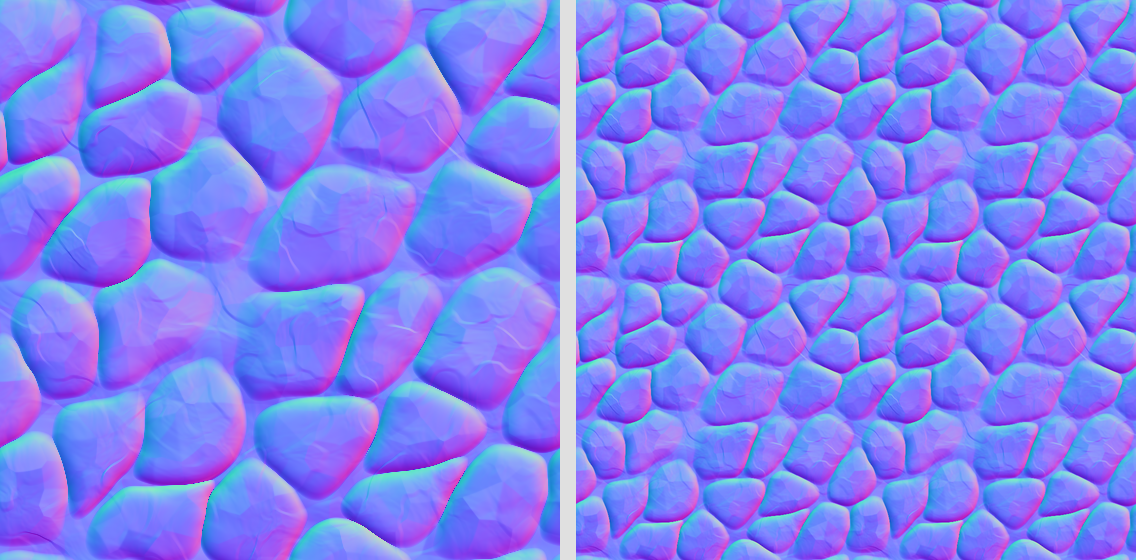
Left: one tile. Right: repeated 2 by 2.
This texture map is drawn by a three.js fragment shader. Its source:

```glsl
// Tangent-space normal map of rounded, chipped cobbles packed over rough ground.
// A wrapped Voronoi height field gives domes with soft rims; its slope is found by
// finite differences, then flat facets and a tilt per stone are added to it.

#define STONES vec2(5.0, 6.0)   // stones across and up, an even number of rows
#define JITTER 0.8              // scatter of the stone centres
#define ROUNDING 0.015          // softness of the stone corners
#define RIM_HEIGHT 0.0145
#define RIM_WIDTH 0.0125
#define DOME 0.9                // curvature of the stone tops
#define GROUND -0.0125          // level of the ground in the gaps
#define FACETS 18.0             // chipped faces per side
#define FACET_TILT 0.27
#define STONE_TILT 0.2
#define LEDGE 0.0018            // height of the cracked steps
#define EPS 0.0012              // step of the finite differences

varying vec2 vUv;

vec2 hash2(vec2 p) {
  vec2 q = vec2(dot(p, vec2(127.1, 311.7)), dot(p, vec2(269.5, 183.3)));
  return fract(sin(q) * 43758.5453);
}

// Gradient noise that wraps after 'period' cells
float corner(vec2 cell, vec2 f, vec2 o, float period) {
  return dot(hash2(mod(cell + o, period) + period) * 2.0 - 1.0, f - o);
}

float noise(vec2 uv, float period) {
  vec2 p = uv * period, i = floor(p), f = fract(p);
  vec2 u = f * f * f * (f * (f * 6.0 - 15.0) + 10.0);
  float low = mix(corner(i, f, vec2(0.0), period), corner(i, f, vec2(1.0, 0.0), period), u.x);
  float high = mix(corner(i, f, vec2(0.0, 1.0), period), corner(i, f, vec2(1.0), period), u.x);
  return mix(low, high, u.y);
}

vec2 warp(vec2 uv, float period, float amount) {
  return uv + amount * vec2(noise(uv, period), noise(uv + 0.37, period));
}

// Offset from uv to the centre of a stone; rows are staggered and the
// metric is squeezed so that stones lean along the rising diagonal
vec2 toStone(vec2 cell, vec2 uv) {
  vec2 j = JITTER * (hash2(mod(cell, STONES) + 3.0) - 0.5);
  j.x += 0.5 * mod(cell.y, 2.0);
  return mat2(1.0, -0.17, -0.17, 1.0) * ((cell + 0.5 + j) / STONES - uv);
}

// Returns height, distance to the rim, and the cell of the stone
vec4 cobbles(vec2 uv) {
  vec2 p = warp(warp(uv, 6.0, 0.045), 19.0, 0.007);
  vec2 home = floor(p * STONES), cell = home, centre = vec2(9.0);
  for (int y = -1; y <= 1; y++)
    for (int x = -2; x <= 1; x++) {
      vec2 c = home + vec2(float(x), float(y));
      vec2 r = toStone(c, p);
      if (dot(r, r) < dot(centre, centre)) { centre = r; cell = c; }
    }

  // Smooth minimum of the distances to all borders rounds the corners
  float sum = 0.0;
  for (int y = -2; y <= 2; y++)
    for (int x = -2; x <= 2; x++) {
      if (x == 0 && y == 0) continue;
      vec2 r = toStone(cell + vec2(float(x), float(y)), p);
      sum += exp(-dot(0.5 * (centre + r), normalize(r - centre)) / ROUNDING);
    }
  float rim = -ROUNDING * log(sum) - 0.004 + 0.009 * noise(uv + 0.11, 7.0);
  float stone = RIM_HEIGHT * (1.0 - exp(-rim / RIM_WIDTH)) - DOME * dot(centre, centre);

  // Smooth maximum with the ground, which buries some rims
  float ground = GROUND + 0.018 * noise(uv + 0.21, 6.0) + 0.006 * noise(uv, 17.0);
  float k = 0.007, blend = max(k - abs(stone - ground), 0.0) / k;
  float h = max(stone, ground) + 0.25 * k * blend * blend;

  // Broken ledges and fine roughness
  vec2 q = warp(warp(uv, 9.0, 0.06), 34.0, 0.013);
  float mask = smoothstep(0.0, 0.3, noise(uv + 0.63, 9.0));
  h += LEDGE * mask * smoothstep(-0.04, 0.04, noise(q, 9.0));
  h += LEDGE * 0.7 * (1.0 - mask) * smoothstep(-0.07, 0.07, noise(q + 0.43, 13.0));
  h += 0.0008 * noise(q, 29.0) + 0.0003 * noise(q, 80.0);
  return vec4(h, rim, mod(cell, STONES));
}

// Constant tilt on each chipped face, with narrow soft borders
vec2 facetSlope(vec2 uv, float onStone) {
  vec2 p = warp(uv, 10.0, 0.02) * FACETS, home = floor(p), total = vec2(0.0);
  float weights = 0.0;
  for (int y = -1; y <= 1; y++)
    for (int x = -1; x <= 1; x++) {
      vec2 c = home + vec2(float(x), float(y));
      vec2 id = mod(c, FACETS);
      vec2 r = c + hash2(id + 51.0) - p;
      float w = exp(-40.0 * dot(r, r));
      vec2 flatten = 2.0 * DOME * onStone * r / FACETS;
      total += w * (FACET_TILT * (hash2(id + 87.0) - 0.5) + flatten);
      weights += w;
    }
  return total / max(weights, 1e-30);
}

void main() {
  vec4 here = cobbles(vUv);
  float right = cobbles(vUv + vec2(EPS, 0.0)).x;
  float above = cobbles(vUv + vec2(0.0, EPS)).x;
  vec2 slope = (here.x - vec2(right, above)) / EPS;

  float onStone = smoothstep(0.0, 0.025, here.y);
  slope += facetSlope(vUv, onStone);
  slope += STONE_TILT * onStone * (hash2(here.zw + 29.0) - 0.5);
  slope = clamp(slope * vec2(0.9, 1.0), -1.5, 1.5);

  vec3 normal = normalize(vec3(slope, 1.0));
  gl_FragColor = vec4(normal * 0.5 + 0.5, 1.0);
}
```
